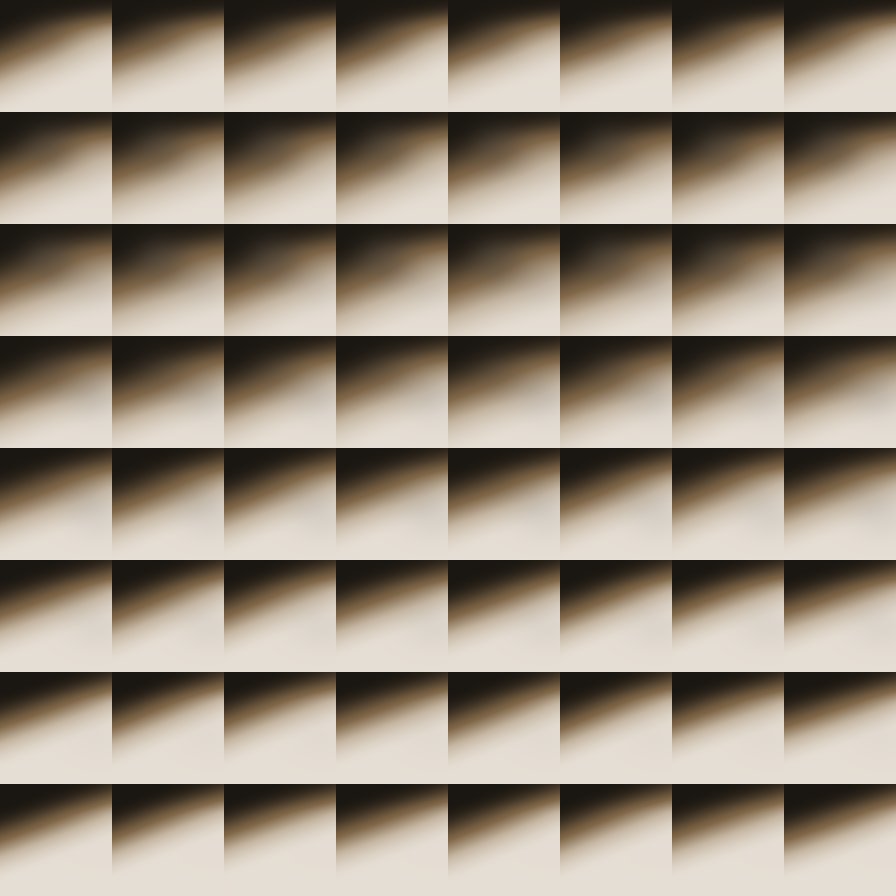
Reproduce this pattern procedurally as a three.js fragment shader.

```glsl
// An eight by eight grid of square tiles, each shaded softly from dark upper left to pale lower right.
#define TILES 8.0
#define SLOPE 0.38
#define RAMP_START 0.16
#define RAMP_END 0.87
#define EXTRA_SOFTNESS 0.32
#define DRIFT 0.018
#define SEAM_BLUR 0.0005
#define DARK vec3(0.10, 0.085, 0.065)
#define BROWN vec3(0.50, 0.40, 0.28)
#define TAN vec3(0.77, 0.71, 0.63)
#define PALE vec3(0.90, 0.87, 0.83)
#define SMOKE vec3(0.34, 0.31, 0.27)

varying vec2 vUv;

// Bell curve that falls to 1/e at the given radius
float bell(float offset, float radius) {
  float k = offset / radius;
  return exp(-k * k);
}

float softSpot(vec2 p, vec2 centre, vec2 radius) {
  vec2 k = (p - centre) / radius;
  return exp(-dot(k, k));
}

// Slow layered waves that vary the tiles across the grid
float drift(vec2 cell, vec2 p) {
  return sin(cell.x * 1.7 + cell.y * 0.6 + p.x * 2.0)
       + 0.6 * sin(cell.x * 0.8 - cell.y * 1.3 + p.y * 3.0 + 1.0);
}

vec3 tone(float v) {
  vec3 c = mix(DARK, BROWN, smoothstep(0.0, 0.45, v) * 0.4 + clamp(v / 0.45, 0.0, 1.0) * 0.6);
  c = mix(c, TAN, clamp((v - 0.45) / 0.3, 0.0, 1.0));
  return mix(c, PALE, clamp((v - 0.75) / 0.25, 0.0, 1.0));
}

vec3 tileColour(vec2 uv) {
  // Cells and local positions count rightwards and downwards from the top left
  vec2 grid = vec2(uv.x, 1.0 - uv.y) * TILES;
  vec2 cell = clamp(floor(grid), 0.0, TILES - 1.0);
  vec2 p = grid - cell;

  // Diagonal ramp, softest in the upper rows
  float upper = bell(cell.y - 1.8, 2.2);
  float along = p.y + SLOPE * p.x + DRIFT * drift(cell, p);
  float v = smoothstep(RAMP_START, RAMP_END + EXTRA_SOFTNESS * upper, along);

  // Shade beneath the top edge, deepest in the first row
  float topShade = 0.45 + 0.5 * exp(-0.9 * cell.y);
  v *= mix(1.0, smoothstep(-0.08, 0.28, p.y), topShade);

  // Brown glow at upper right and dimming at lower right
  v += 0.09 * upper * softSpot(p, vec2(0.75, 0.3), vec2(0.35, 0.22));
  float dim = bell(cell.y - 3.6, 2.0) * softSpot(p, vec2(0.86, 0.58), vec2(0.28, 0.2));
  v -= 0.10 * dim;

  // Cool haze over the warm ramp
  vec3 colour = tone(clamp(v, 0.0, 1.0));
  float haze = bell(cell.y - 1.6, 1.4) * softSpot(p, vec2(0.42, 0.32), vec2(0.22, 0.2));
  colour = mix(colour, SMOKE, 0.45 * haze);
  float grey = dot(colour, vec3(0.3, 0.6, 0.1));
  return mix(colour, vec3(grey), 0.35 * dim);
}

void main() {
  // Average four nearby points to smooth the seams
  vec3 sum = vec3(0.0);
  for (int i = 0; i < 2; i++) {
    for (int j = 0; j < 2; j++) {
      vec2 shift = vec2(float(i), float(j)) - 0.5;
      sum += tileColour(vUv + shift * SEAM_BLUR * 2.0);
    }
  }
  gl_FragColor = vec4(sum * 0.25, 1.0);
}
```
